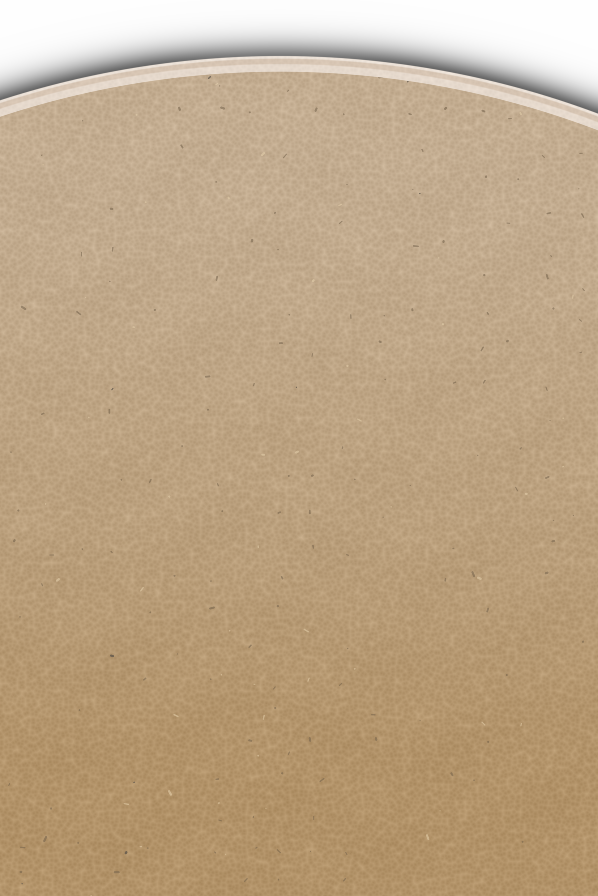
This texture is drawn by a WebGL 2 fragment shader. Its source:

```glsl
#version 300 es
precision highp float;
// A sheet of kraft cardboard with a broad curved top and a pale bevelled rim,
// casting a soft shadow on white. The curve is a circle distance; the paper is
// a vertical gradient with cellular grain and hashed, tilted flecks.

uniform vec2 u_resolution;
out vec4 fragColor;

vec2 hash2(vec2 cell) {
    vec3 q = fract(cell.xyx * vec3(0.1031, 0.1030, 0.0973));
    q += dot(q, q.yzx + 33.33);
    return fract((q.xx + q.yz) * q.zy);
}

// Distance to the nearest jittered point
float cellular(vec2 p) {
    vec2 cell = floor(p), local = fract(p);
    float nearest = 4.0;
    for (int j = -1; j <= 1; j++) {
        for (int i = -1; i <= 1; i++) {
            vec2 offset = vec2(i, j);
            vec2 delta = offset + hash2(cell + offset) - local;
            nearest = min(nearest, dot(delta, delta));
        }
    }
    return sqrt(nearest);
}

// Coverage of short tilted fibres, at most one in each cell
float flecks(vec2 p, float cells, float density, float pixel) {
    vec2 cell = floor(p * cells);
    vec2 place = hash2(cell + 17.0), shape = hash2(cell + 71.0);
    vec2 delta = fract(p * cells) - mix(vec2(0.25), vec2(0.75), place);
    float angle = shape.x * 6.2832;
    vec2 along = vec2(cos(angle), sin(angle));
    float halfLength = 0.0025 * shape.y * shape.y;
    float t = dot(delta, along) / cells;
    float d = length(delta / cells - along * clamp(t, -halfLength, halfLength));
    float radius = mix(0.0006, 0.0013, place.y * place.y);
    float present = step(hash2(cell + 131.0).x, density);
    return present * (1.0 - smoothstep(radius - 0.5 * pixel, radius + 0.5 * pixel, d));
}

void main() {
    vec2 p = gl_FragCoord.xy / u_resolution.y;
    float pixel = 1.0 / u_resolution.y;

    // Signed distance to the curved edge, positive outside
    float edge = length(p - vec2(0.3125, -0.0742)) - 1.0117;

    // White ground with a shadow that hugs the curve
    float outside = max(edge, 0.0);
    float shadow = 0.60 * exp(-pow(outside / 0.0165, 1.35));
    shadow *= mix(0.88, 1.0, smoothstep(0.03, 0.16, abs(p.x - 0.3125)));
    vec3 color = vec3(0.995 - shadow);

    // Cardboard tone, deeper and warmer towards the bottom
    vec3 paper = mix(vec3(0.703, 0.580, 0.415), vec3(0.735, 0.630, 0.492),
                     smoothstep(0.10, 0.46, p.y));
    paper = mix(paper, vec3(0.770, 0.682, 0.572), smoothstep(0.34, 0.86, p.y));

    // Grain at two scales, with faint pressed waves
    float grain = 0.075 * (cellular(p * 210.0) - 0.48);
    grain += 0.035 * (cellular(p * vec2(75.0, 105.0) + 9.0) - 0.48);
    grain += 0.004 * sin(p.y * 61.0 + 2.0 * sin(p.x * 17.0));
    grain += 0.003 * sin(p.x * 43.0 - p.y * 29.0);
    paper += grain * vec3(0.95, 1.0, 1.05);

    // Dark and light fibres
    paper = mix(paper, vec3(0.45, 0.38, 0.29), 0.55 * flecks(p, 27.0, 0.34, pixel));
    paper = mix(paper, vec3(0.36, 0.33, 0.29), 0.75 * flecks(p + 3.7, 9.0, 0.20, pixel));
    paper = mix(paper, vec3(0.90, 0.82, 0.68), 0.55 * flecks(p + 7.3, 21.0, 0.20, pixel));

    // Rim: bright outer line, shaded band, lighter inner band
    vec3 rim = mix(vec3(0.905, 0.855, 0.805), vec3(0.845, 0.775, 0.705),
                   smoothstep(-0.0100, -0.0080, edge));
    rim = mix(rim, vec3(0.93, 0.89, 0.85), smoothstep(-0.0040, -0.0020, edge));
    rim += 0.5 * grain;

    // Layer the sheet over the ground
    vec3 sheet = mix(paper, rim, smoothstep(-0.5, 0.5, (edge + 0.0175) / pixel));
    color = mix(sheet, color, smoothstep(-0.7, 0.7, edge / pixel));
    fragColor = vec4(clamp(color, 0.0, 1.0), 1.0);
}
```
